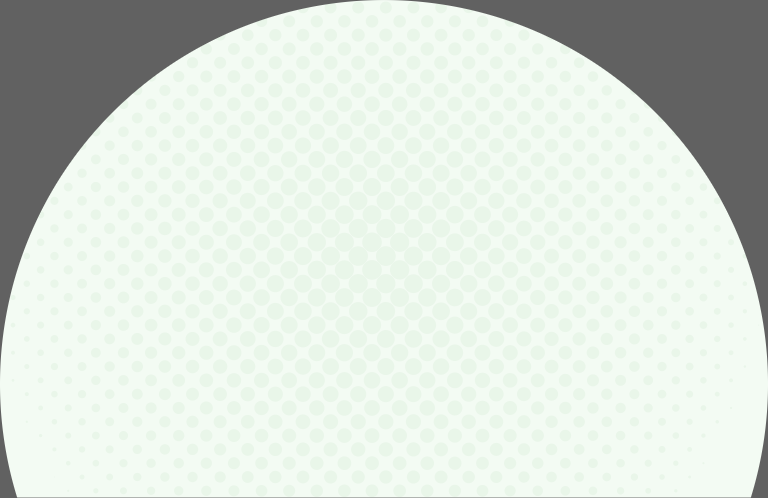
Write a WebGL 1 fragment shader that draws this background.

```glsl
precision highp float;

uniform vec2 u_resolution;

// Lengths are fractions of the canvas width
const vec3 SURROUND_COLOR = vec3(0.38);
const vec3 DISC_COLOR = vec3(0.953, 0.984, 0.953);
const vec3 DOT_COLOR = vec3(0.914, 0.963, 0.914);

const vec2 DISC_CENTER = vec2(0.5, 0.1484);
const float DISC_RADIUS = 0.5;
const float BOTTOM_STRIP = 0.0006;

const vec2 LATTICE_ANCHOR = vec2(0.4844, 0.333);
const float ROW_PITCH = 0.01798;
const vec2 HALFTONE_CENTER = vec2(0.4896, 0.3125);
const float HALFTONE_REACH = 0.508;
const float MAX_DOT_RADIUS = 0.013;

// Smooth fill of the region where the signed distance is negative
float coverage(float signedDistance, float pixel) {
  return clamp(0.5 - signedDistance / pixel, 0.0, 1.0);
}

// Nearest point of a square lattice turned by 45 degrees
vec2 nearestDot(vec2 p) {
  vec2 q = (p - LATTICE_ANCHOR) / ROW_PITCH;
  vec2 cell = floor(0.5 * vec2(q.x + q.y, q.x - q.y) + 0.5);
  return LATTICE_ANCHOR + ROW_PITCH * vec2(cell.x + cell.y, cell.x - cell.y);
}

// Dot area falls off linearly away from the halftone center
float dotRadius(vec2 dotCenter) {
  float falloff = 1.0 - distance(dotCenter, HALFTONE_CENTER) / HALFTONE_REACH;
  return MAX_DOT_RADIUS * sqrt(max(falloff, 0.0));
}

float halftone(vec2 p, float pixel) {
  vec2 dotCenter = nearestDot(p);
  float radius = dotRadius(dotCenter);
  float visibility = clamp(radius / pixel, 0.0, 1.0);
  return visibility * coverage(distance(p, dotCenter) - radius, pixel);
}

void main() {
  float pixel = 1.0 / u_resolution.x;
  vec2 p = gl_FragCoord.xy * pixel;

  // Dotted disc
  vec3 discColor = mix(DISC_COLOR, DOT_COLOR, halftone(p, pixel));
  float disc = coverage(distance(p, DISC_CENTER) - DISC_RADIUS, pixel);

  // Thin strip of the surround along the lower edge
  disc *= 1.0 - coverage(p.y - BOTTOM_STRIP, pixel);

  gl_FragColor = vec4(mix(SURROUND_COLOR, discColor, disc), 1.0);
}
```
